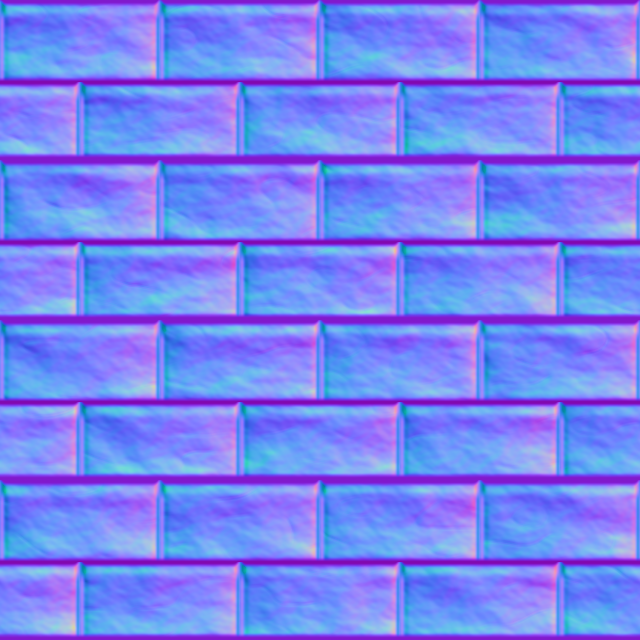
Reproduce this texture map procedurally as a WebGL 2 fragment shader.

```glsl
#version 300 es
precision highp float;
// Tangent-space normal map of a running-bond brick wall with rough stone faces.
// Bevel and joint slopes come from distances to the joints; gradient noise,
// seeded per brick, adds worn relief. The slopes are then encoded as a normal.

#define BRICKS_ACROSS 4.0
#define ROWS 8.0
#define WIDE_HALF 0.050    // half height of even bed joints, in rows
#define NARROW_HALF 0.032  // half height of odd bed joints, in rows
#define NARROW_DROP 0.03   // odd bed joints sit this much lower
#define WIDE_SLOPE -0.80
#define NARROW_SLOPE -0.93
#define ROUGHNESS 0.062
#define CREASE_DEPTH 0.009
#define SOFTNESS 0.026     // sampling radius of the relief, in rows

uniform vec2 u_resolution;
out vec4 fragColor;

float bump(float x, float width) {
  x /= width;
  return exp(-x * x);
}

vec2 hashGradient(vec2 cell) {
  float angle = 6.2832 * fract(sin(dot(cell, vec2(127.1, 311.7))) * 43758.5);
  return vec2(cos(angle), sin(angle));
}

float gradientNoise(vec2 p) {
  vec2 i = floor(p), f = p - i;
  vec2 w = f * f * f * (f * (f * 6.0 - 15.0) + 10.0);
  vec2 e = vec2(1.0, 0.0);
  float a = dot(hashGradient(i), f);
  float b = dot(hashGradient(i + e), f - e);
  float c = dot(hashGradient(i + e.yx), f - e.yx);
  float d = dot(hashGradient(i + 1.0), f - 1.0);
  return mix(mix(a, b, w.x), mix(c, d, w.x), w.y);
}

// Stone relief: layered noise plus soft, partly faded creases
float stoneHeight(vec2 p, vec2 seed) {
  vec2 q = p * vec2(1.3, 2.0) + seed;
  float height = 0.0, amplitude = ROUGHNESS;
  for (int i = 0; i < 4; i++) {
    height += amplitude * gradientNoise(q);
    q = mat2(0.92, 0.39, -0.39, 0.92) * q * 2.0 + 7.3;
    amplitude *= 0.42;
  }
  vec2 warp = p + 0.9 * height;
  float line = gradientNoise(warp * vec2(1.2, 2.6) + seed + 19.4);
  float fade = smoothstep(-0.2, 0.3, gradientNoise(p * 1.8 + seed + 41.7));
  return height - CREASE_DEPTH * fade * exp(-10.0 * abs(line));
}

vec2 stoneSlope(vec2 p, vec2 seed) {
  vec2 e = vec2(SOFTNESS, 0.0);
  float dx = stoneHeight(p + e, seed) - stoneHeight(p - e, seed);
  float dy = stoneHeight(p + e.yx, seed) - stoneHeight(p - e.yx, seed);
  return -vec2(dx, dy) / (2.0 * SOFTNESS);
}

float bedCentre(float k) { return k - NARROW_DROP * mod(k, 2.0); }
float bedHalf(float k) { return mix(WIDE_HALF, NARROW_HALF, mod(k, 2.0)); }

void main() {
  vec2 uv = gl_FragCoord.xy / u_resolution;

  // Row and brick layout; alternate rows shift by half a brick
  float v = uv.y * ROWS;
  float bed = floor(v + 0.5);
  float row = v < bedCentre(bed) ? bed - 1.0 : bed;
  float u = uv.x * BRICKS_ACROSS + 0.5 * (1.0 - mod(row, 2.0));
  vec2 id = vec2(mod(floor(u), BRICKS_ACROSS), mod(row, ROWS));
  float side = fract(u + 0.5) - 0.5;  // signed offset from nearest upright joint
  float along = fract(u);

  // Distances inward from the bed joint edges
  float above = v - bedCentre(row) - bedHalf(row);
  float below = bedCentre(row + 1.0) - bedHalf(row + 1.0) - v;
  float bedEdge = min(above, below + 0.05 * bump(side, 0.02));
  float bedMask = 1.0 - smoothstep(-0.025, 0.04, bedEdge);
  float slot = 1.0 - smoothstep(0.012, 0.038, abs(side));

  // Brick face: pillowed body, bright top bevel, turned lower lip
  vec2 seed = id * vec2(17.0, 29.0) + 3.1;
  float dent = 0.22 + 0.1 * gradientNoise(vec2(along * 3.0, 0.4) + seed);
  vec2 slope;
  slope.x = mix(-0.22, 0.12, smoothstep(0.1, 1.0, along));
  slope.y = mix(0.4, -0.08, smoothstep(0.0, 0.72, above));
  slope.y += 0.44 * bump(below - 0.08, 0.06);
  slope.y -= 0.1 * bump(below - dent, 0.05);
  slope.y -= 0.55 * bump(above, mix(0.034, 0.058, mod(row, 2.0)));
  slope += stoneSlope(vec2(along * 2.0, v - row), seed);
  slope *= 1.0 - 0.75 * slot;

  // Upright joints: broad shoulders, then right bevel, groove walls, left bevel
  float notch = 1.0 - smoothstep(0.06, 0.22, below);
  float shoulder = exp(-abs(side) / 0.09) * (1.0 - slot);
  slope.x += shoulder * (side < 0.0 ? 0.36 : -0.26);
  float groove = 0.24 * bump(side + 0.038, 0.018) - 0.55 * bump(side + 0.013, 0.011);
  groove += 0.3 * bump(side - 0.014, 0.011) - 0.26 * bump(side - 0.042, 0.017);
  slope.x += groove * (1.0 - notch);
  slope.y += 0.08 * bump(side + 0.012, 0.014) * (1.0 - notch);

  // Notch where each upright joint meets the bed above
  slope.x += notch * (0.6 * bump(side + 0.022, 0.016) - 0.85 * bump(side - 0.018, 0.02));

  // Bed joints cover the face, then the slope becomes a unit normal
  float bedSlope = mix(WIDE_SLOPE, NARROW_SLOPE, mod(bed, 2.0));
  slope = mix(slope, vec2(0.01, bedSlope), bedMask);
  slope *= min(1.0, 0.96 / max(length(slope), 0.001));
  vec3 normal = vec3(slope, sqrt(1.0 - dot(slope, slope)));
  fragColor = vec4(normal * 0.5 + 0.5, 1.0);
}
```
